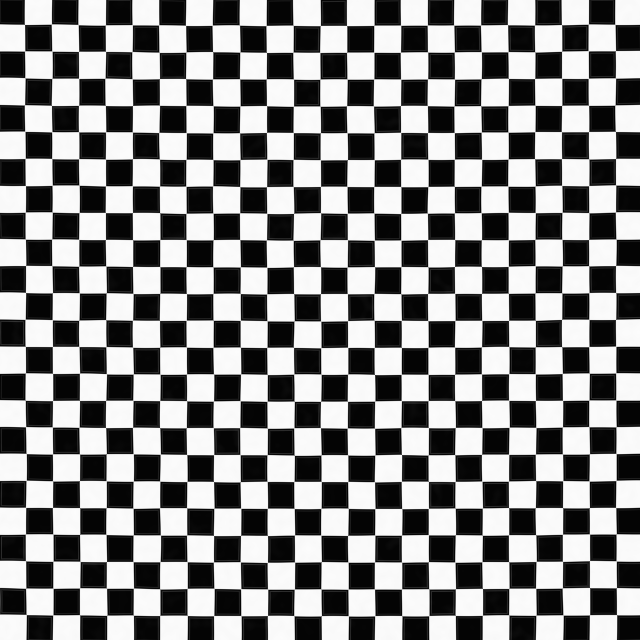
This pattern is drawn by a WebGL 1 fragment shader. Its source:

```glsl
precision highp float;

uniform vec2 u_resolution;

float hash(vec2 p) {
  return fract(sin(dot(p, vec2(127.1, 311.7))) * 43758.545);
}

vec2 gradient(vec2 corner) {
  float angle = 6.2832 * hash(corner);
  return vec2(cos(angle), sin(angle));
}

float gradientNoise(vec2 p) {
  vec2 i = floor(p);
  vec2 f = p - i;
  vec2 u = f * f * f * (f * (f * 6.0 - 15.0) + 10.0);
  vec2 e = vec2(1.0, 0.0);
  float low = mix(dot(gradient(i), f), dot(gradient(i + e.xy), f - e.xy), u.x);
  float high = mix(dot(gradient(i + e.yx), f - e.yx), dot(gradient(i + e.xx), f - e.xx), u.x);
  return mix(low, high, u.y);
}

// Board coordinates in squares, counted from the top left, slightly bowed
vec2 boardCoords(vec2 uv) {
  vec2 p = vec2(uv.x, 1.0 - uv.y);
  vec2 board = p * 23.85 + vec2(0.06, 0.085);
  board -= 0.05 * vec2(p.y, sin(3.1416 * p.x));
  vec2 wobble = vec2(gradientNoise(board * 0.6), gradientNoise(board * 0.6 + 47.3));
  return board + 0.035 * wobble;
}

// Signed distance to the nearest square edge, negative inside black
float checkerDistance(vec2 board) {
  vec2 cell = floor(board);
  vec2 offset = abs(board - cell - 0.5);
  float inset = 0.5 - max(offset.x, offset.y);
  return mod(cell.x + cell.y, 2.0) < 0.5 ? -inset : inset;
}

void main() {
  vec2 uv = gl_FragCoord.xy / u_resolution;
  vec2 board = boardCoords(uv);
  float pixel = 23.85 / min(u_resolution.x, u_resolution.y);
  float d = checkerDistance(board);

  // Black ink with faint blotches, stronger on some squares
  float wear = hash(floor(board));
  float blotch = max(gradientNoise(board * 2.3), 0.0);
  float ink = 0.015 + 0.06 * blotch * wear * wear;

  // Thin grey outline just inside each black square
  float rim = 1.0 - smoothstep(0.0, max(0.03, 1.1 * pixel), abs(d + 0.075));
  ink += (0.08 + 0.08 * wear) * rim;

  float paper = 0.98 + 0.012 * gradientNoise(board * 3.0);
  float edge = max(0.025, 0.75 * pixel);
  float shade = mix(ink, paper, smoothstep(-edge, edge, d + 0.008));

  gl_FragColor = vec4(vec3(shade), 1.0);
}
```
